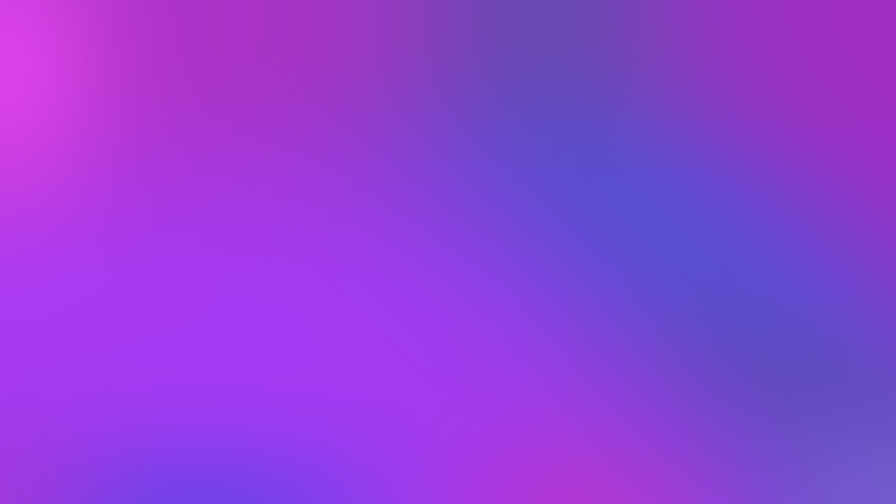
This background is drawn by a Shadertoy shader. Its source:

```glsl
// Soft violet gradient with a curved blue band and pink, indigo and magenta glows.

#define ASPECT      (16.0 / 9.0)
#define BAND_START  1.07   // x of the band at the top edge
#define BAND_SLOPE  1.08   // sideways drift per unit of descent
#define BAND_BEND   0.25   // depth at which the band turns
#define BAND_ROUND  0.12   // softness of that turn
#define BAND_WIDTHS vec2(0.31, 0.44)   // top, bottom

const vec3 VIOLET  = vec3(0.650, 0.230, 0.950);
const vec3 PLUM    = vec3(0.670, 0.200, 0.780);
const vec3 ORCHID  = vec3(0.630, 0.180, 0.775);
const vec3 PINK    = vec3(0.860, 0.260, 0.910);
const vec3 INDIGO  = vec3(0.420, 0.260, 0.900);
const vec3 MAGENTA = vec3(0.720, 0.210, 0.820);
const vec3 DUSK    = vec3(0.410, 0.285, 0.700);
const vec3 BLUE    = vec3(0.355, 0.305, 0.815);
const vec3 SLATE   = vec3(0.375, 0.290, 0.745);
const vec3 HAZE    = vec3(0.460, 0.360, 0.810);

// Elliptical Gaussian falloff, 1 at the centre
float glow(vec2 p, vec2 centre, vec2 radius) {
    vec2 d = (p - centre) / radius;
    return exp(-dot(d, d));
}

// Band centre: nearly vertical at first, then a steady diagonal
float bandCentre(float depth) {
    float t = BAND_SLOPE * (depth - BAND_BEND);
    return BAND_START + 0.5 * (t + sqrt(t * t + BAND_ROUND * BAND_ROUND));
}

void mainImage(out vec4 fragColor, in vec2 fragCoord) {
    vec2 p = fragCoord / iResolution.xy * vec2(ASPECT, 1.0);
    float depth = 1.0 - p.y;
    float offset = p.x - bandCentre(depth);

    // Base: plum above violet, orchid to the right of the band
    vec3 color = mix(VIOLET, PLUM, smoothstep(0.38, 0.92, p.y));
    color = mix(color, ORCHID, smoothstep(0.0, 0.4, offset));

    // Glows along the left and bottom edges
    color = mix(color, PINK, glow(p, vec2(0.0, 0.87), vec2(0.22, 0.30)));
    color = mix(color, INDIGO, 0.9 * glow(p, vec2(0.39, -0.03), vec2(0.38, 0.17)));
    color = mix(color, PLUM, 0.4 * glow(p, vec2(0.0, 0.0), vec2(0.20, 0.18)));
    color = mix(color, MAGENTA, 0.9 * glow(p, vec2(1.18, -0.02), vec2(0.27, 0.20)));

    // Blue band, tinted along its length
    float width = mix(BAND_WIDTHS.x, BAND_WIDTHS.y, smoothstep(0.0, 0.5, depth));
    vec3 bandColor = mix(DUSK, BLUE, smoothstep(0.05, 0.4, depth));
    bandColor = mix(bandColor, SLATE, smoothstep(0.5, 0.8, depth));
    color = mix(color, bandColor, exp(-offset * offset / (width * width)));

    // Pale haze in the lower right corner
    color = mix(color, HAZE, 0.9 * glow(p, vec2(ASPECT, 0.0), vec2(0.24, 0.18)));

    fragColor = vec4(color, 1.0);
}
```
